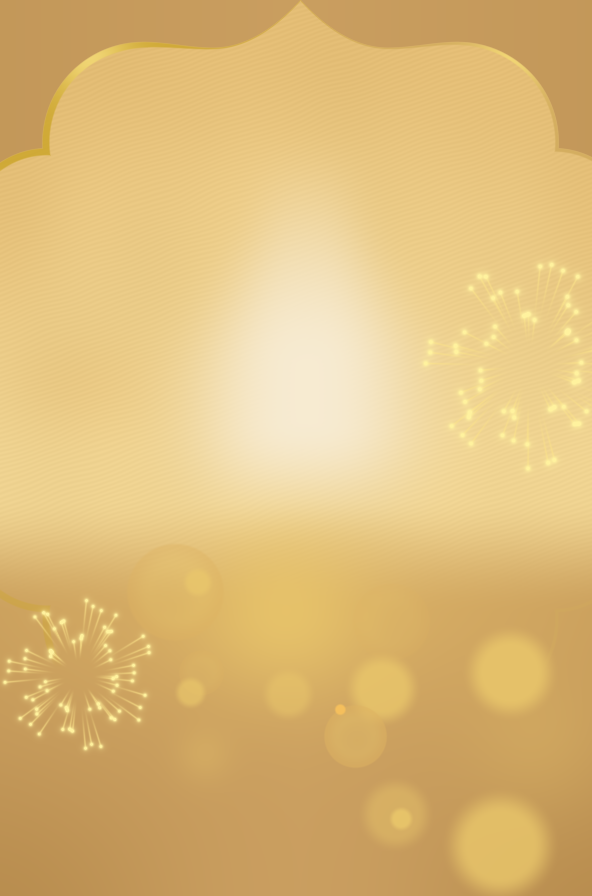
Reproduce this background procedurally as a Shadertoy shader.

```glsl
// Golden arched panel with a pale central glow, soft bokeh lights and two fireworks.
#define BRONZE vec3(0.765, 0.595, 0.35)
#define AMBER vec3(0.89, 0.735, 0.45)
#define CHAMPAGNE vec3(0.935, 0.825, 0.565)
#define IVORY vec3(0.967, 0.92, 0.82)
#define HONEY vec3(0.92, 0.785, 0.42)
#define SPARK vec3(1.0, 0.95, 0.62)
#define PANEL_AXIS 0.3346
#define WEAVE_DENSITY 190.0
#define WEAVE_STRENGTH 0.009
#define SPARK_COUNT 66

// Each light: centre, radius, opacity; a negative opacity gives a crisp rim.
const vec4 LIGHTS[12] = vec4[12](
    vec4(0.195, 0.661, 0.054, -0.42), vec4(0.220, 0.650, 0.015, 0.65),
    vec4(0.224, 0.751, 0.025, -0.25), vec4(0.212, 0.773, 0.016, 0.65),
    vec4(0.321, 0.775, 0.026, 0.50), vec4(0.436, 0.694, 0.043, -0.20),
    vec4(0.426, 0.769, 0.036, 0.75), vec4(0.396, 0.822, 0.035, -0.55),
    vec4(0.569, 0.751, 0.045, 0.80), vec4(0.441, 0.909, 0.036, 0.42),
    vec4(0.447, 0.914, 0.012, 0.80), vec4(0.558, 0.944, 0.055, 0.78));

vec2 hash2(vec2 p) {
    p = vec2(dot(p, vec2(127.1, 311.7)), dot(p, vec2(269.5, 183.3)));
    return fract(sin(p) * 43758.5) * 2.0 - 1.0;
}

float gradientNoise(vec2 p) {
    vec2 i = floor(p), f = fract(p), u = f * f * (3.0 - 2.0 * f);
    vec2 e = vec2(1.0, 0.0);
    float a = dot(hash2(i), f), b = dot(hash2(i + e), f - e);
    float c = dot(hash2(i + e.yx), f - e.yx), d = dot(hash2(i + 1.0), f - 1.0);
    return mix(mix(a, b, u.x), mix(c, d, u.x), u.y);
}

float softSpot(vec2 p, vec2 centre, vec2 size) {
    vec2 q = (p - centre) / size;
    return exp(-dot(q, q));
}

// Signed field of the scalloped panel; d is the distance from its axis.
float panelField(float d, float y) {
    float top = 0.0534 - 0.0065 * smoothstep(0.0977, 0.176, d);
    top -= 0.0534 * pow(max(1.0 - d / 0.0977, 0.0), 2.0);
    float crown = max(top - y, d - 0.176);
    float lobe = length(vec2(d, y) - vec2(0.176, 0.159)) - 0.112;
    float shoulder = length(vec2(d, y) - vec2(0.2825, 0.2605)) - 0.095;
    return min(min(crown, lobe), min(shoulder, 0.26 - y));
}

// x: tapered streaks, y: bright tips with a small halo.
vec2 firework(vec2 p, float radius, float seed) {
    vec2 light = vec2(0.0);
    if (length(p) > radius * 1.25) return light;
    for (int i = 0; i < SPARK_COUNT; i++) {
        float n = float(i);
        vec2 jitter = hash2(vec2(n, seed));
        float angle = n * 2.39996 + jitter.x * 0.07;
        float reach = radius * (0.5 + 0.24 * mod(n, 3.0) + 0.05 * jitter.y);
        vec2 dir = vec2(cos(angle), sin(angle));
        float along = dot(p, dir) / reach;
        float across = abs(dot(p, vec2(-dir.y, dir.x)));
        float streak = smoothstep(0.4, 1.0, along) * step(along, 1.0);
        light.x += streak * exp(-pow(across / 0.0011, 2.0));
        float tip = length(p - dir * reach) / radius;
        light.y += exp(-pow(tip / 0.027, 2.0)) + 0.2 * exp(-pow(tip / 0.065, 2.0));
    }
    return min(light, 1.0);
}

void mainImage(out vec4 fragColor, in vec2 fragCoord) {
    float px = 1.0 / iResolution.y;
    vec2 p = vec2(fragCoord.x - 0.5 * iResolution.x, iResolution.y - fragCoord.y) * px;
    p.x += 0.3295;
    float side = abs(p.x - PANEL_AXIS);

    // Bronze backdrop
    vec3 col = BRONZE + 0.025 * (1.0 - side / 0.33);
    col -= 0.045 * smoothstep(0.78, 1.05, p.y) * smoothstep(0.05, 0.33, side);
    col = mix(col, vec3(0.86, 0.70, 0.40), 0.75 * softSpot(p, vec2(0.33, 0.66), vec2(0.40, 0.14)));

    // Panel fill, woven texture and ivory glow
    float field = panelField(side, p.y);
    float inside = smoothstep(px, -px, field);
    vec3 fill = mix(AMBER, CHAMPAGNE, smoothstep(0.04, 0.52, p.y));
    fill = mix(fill, CHAMPAGNE, 0.55 * softSpot(p, vec2(0.34, 0.30), vec2(0.24, 0.20)));
    fill = mix(fill, AMBER, 0.45 * smoothstep(0.24, 0.34, side) * softSpot(p, vec2(p.x, 0.23), vec2(0.12)));
    fill = mix(fill, AMBER, 0.35 * softSpot(p, vec2(0.09, 0.43), vec2(0.09, 0.06)));
    fill += 0.018 * gradientNoise(p * vec2(9.0, 7.0));
    float weave = p.y + 0.35 * p.x + 0.006 * gradientNoise(p * 18.0);
    fill += WEAVE_STRENGTH * sin(6.2832 * WEAVE_DENSITY * weave);
    float glowWidth = mix(0.055, 0.118, smoothstep(0.20, 0.45, p.y));
    float glow = exp(-pow(abs(p.x - 0.342) / glowWidth, 2.6));
    glow *= smoothstep(0.14, 0.41, p.y) * (1.0 - smoothstep(0.47, 0.615, p.y));
    fill = mix(fill, IVORY, glow);
    col = mix(col, fill, inside * (1.0 - smoothstep(0.555, 0.685, p.y)));

    // Metallic rim, mirrored faintly at the foot of the panel
    float foldedY = min(p.y, 0.849 - p.y);
    float rimField = panelField(side, foldedY);
    float leftness = 1.0 - smoothstep(0.15, 0.50, p.x);
    float rimWidth = 0.0012 + (0.0025 + 0.004 * leftness) * smoothstep(0.08, 0.22, side);
    float rim = smoothstep(px, -px, rimField) * smoothstep(-rimWidth - px, -rimWidth + px, rimField);
    rim *= 1.0 - smoothstep(0.185, 0.205, foldedY);
    float foot = step(0.4245, p.y);
    rim *= mix(1.0, 0.45 * smoothstep(0.21, 0.23, side) * smoothstep(0.10, 0.13, foldedY), foot);
    vec3 gold = mix(vec3(0.82, 0.67, 0.36), vec3(0.80, 0.65, 0.17), leftness);
    float shine = softSpot(vec2(side, foldedY), vec2(0.235, 0.065), vec2(0.045));
    col = mix(col, mix(gold, vec3(0.95, 0.85, 0.45), shine), 0.85 * rim);

    // Bokeh lights
    col = mix(col, HONEY, 0.75 * softSpot(p, vec2(0.318, 0.685), vec2(0.095, 0.085)));
    col = mix(col, HONEY, 0.22 * softSpot(p, vec2(0.60, 0.83), vec2(0.08)));
    col = mix(col, HONEY, 0.25 * softSpot(p, vec2(0.227, 0.843), vec2(0.03)));
    for (int i = 0; i < 12; i++) {
        vec4 light = LIGHTS[i];
        float r = length(p - light.xy) / light.z;
        float crisp = step(light.w, 0.0);
        float disc = 1.0 - smoothstep(mix(0.65, 0.96, crisp), mix(1.22, 1.03, crisp), r);
        float body = mix(1.0, 0.55 + 0.45 * r * r, crisp);
        vec3 tint = mix(HONEY, vec3(0.87, 0.70, 0.38), crisp * smoothstep(0.5, 1.0, r));
        col = mix(col, tint, abs(light.w) * disc * body);
    }
    float ember = 1.0 - smoothstep(0.7, 1.2, length(p - vec2(0.379, 0.792)) / 0.006);
    col = mix(col, vec3(0.96, 0.75, 0.36), ember);

    // Fireworks
    vec2 bursts = firework(p - vec2(0.590, 0.408), 0.113, 3.0);
    bursts += firework(p - vec2(0.087, 0.754), 0.082, 8.0);
    col = mix(col, vec3(0.98, 0.88, 0.53), 0.65 * min(bursts.x, 1.0));
    col = mix(col, SPARK, min(bursts.y, 1.0));
    fragColor = vec4(clamp(col, 0.0, 1.0), 1.0);
}
```
